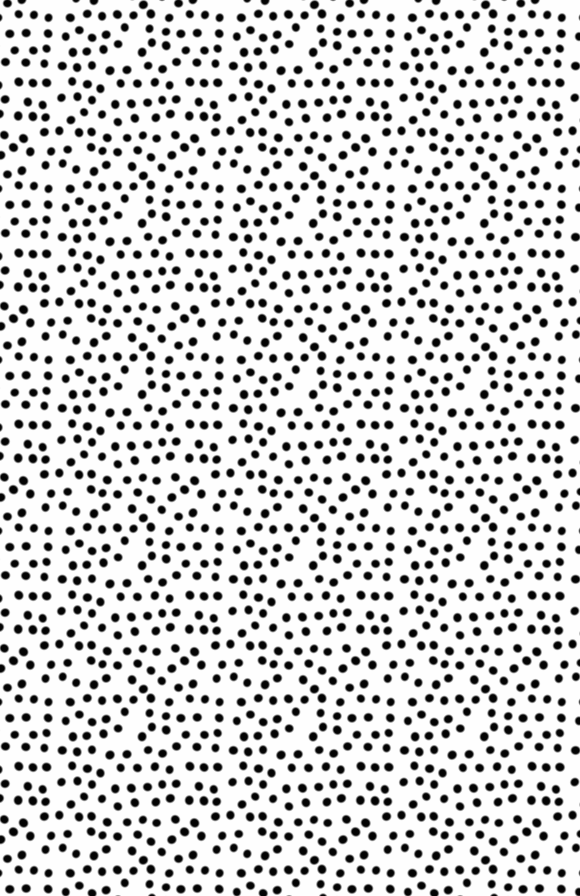
Give the GLSL for this pattern, as a Shadertoy shader.

```glsl
// Small black dots scattered evenly over white, in a seamlessly repeating tile.
// Staggered grid points are jittered by a sine hash, then pushed apart once
// so that they never crowd; each dot is a soft, slightly uneven disc.

const float CELLS_ACROSS = 33.9;  // grid cells over the canvas width
const float TILE_CELLS = 10.0;    // cells per repeating tile (even number)
const float DOT_RADIUS = 0.243;   // all lengths below are in cells
const float EDGE_SOFTNESS = 0.08;
const float JITTER = 0.74;
const float MIN_SPACING = 0.87;
const vec3 PAPER = vec3(0.995);
const vec3 INK = vec3(0.012);

// Two random values per cell, repeating with the tile
vec2 hash2(vec2 cell, float seed) {
    vec2 c = mod(cell, TILE_CELLS) + seed;
    return fract(sin(vec2(dot(c, vec2(127.1, 311.7)),
                          dot(c, vec2(269.5, 183.3)))) * 43758.5453);
}

// Horizontal shift of every other row
float stagger(float row) {
    return 0.5 * mod(row, 2.0);
}

// Staggered cell centre with random displacement
vec2 jitteredPoint(vec2 cell) {
    vec2 centre = cell + vec2(0.5 + stagger(cell.y), 0.5);
    return centre + JITTER * (hash2(cell, 3.7) - 0.5);
}

// Jittered point pushed away from neighbours that are too close
vec2 spacedPoint(vec2 cell) {
    vec2 point = jitteredPoint(cell);
    vec2 push = vec2(0.0);
    for (int y = -1; y <= 1; y++) {
        for (int x = -1; x <= 1; x++) {
            if (x == 0 && y == 0) continue;
            vec2 away = point - jitteredPoint(cell + vec2(x, y));
            float gap = max(length(away), 0.001);
            push += away / gap * max(MIN_SPACING - gap, 0.0) * 0.5;
        }
    }
    return point + push;
}

// Signed distance to a disc with a little random size and ovality
float dotDistance(vec2 offset, vec2 random) {
    float radius = DOT_RADIUS * mix(0.94, 1.06, random.x);
    float angle = atan(offset.y, offset.x + 0.00001);
    float wobble = 0.04 * sin(2.0 * angle + 6.2832 * random.y);
    return length(offset) - radius * (1.0 + wobble);
}

// Distance to the nearest dot
float dotField(vec2 p) {
    float row = floor(p.y);
    vec2 home = vec2(floor(p.x - stagger(row)), row);
    float nearest = 1.0;
    for (int y = -1; y <= 1; y++) {
        for (int x = -1; x <= 1; x++) {
            vec2 cell = home + vec2(x, y);
            float d = dotDistance(p - spacedPoint(cell), hash2(cell, 17.3));
            nearest = min(nearest, d);
        }
    }
    return nearest;
}

void mainImage(out vec4 fragColor, in vec2 fragCoord) {
    float cellsPerPixel = CELLS_ACROSS / iResolution.x;
    float softness = max(EDGE_SOFTNESS, 0.75 * cellsPerPixel);
    float d = dotField(fragCoord * cellsPerPixel);
    float coverage = 1.0 - smoothstep(-softness, softness, d);
    fragColor = vec4(mix(PAPER, INK, coverage), 1.0);
}
```
